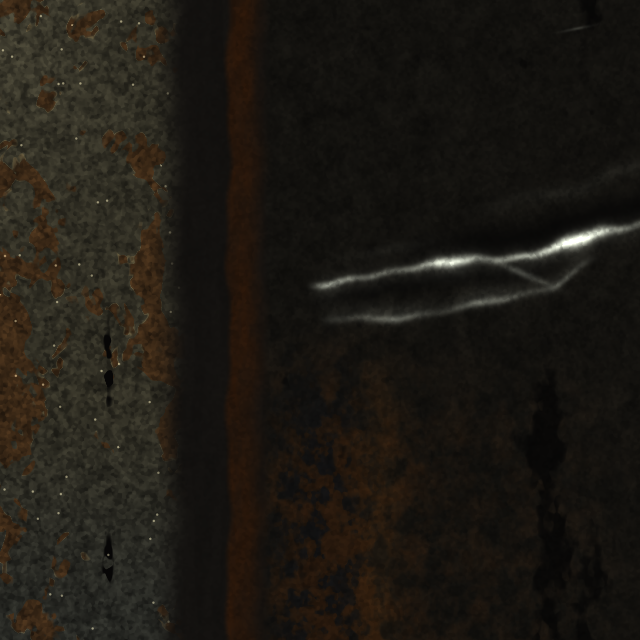
A WebGL 1 fragment shader for this texture:

```glsl
precision highp float;
// Weathered steel: a flaking, rust-spotted plate on the left, a dark groove and
// rusty seam beside it, and a sooty panel crossed by two shiny creases.
// Blended cellular noise drives rust, soot and grain; gaussians shape the creases.

uniform vec2 u_resolution;

const vec3 PLATE = vec3(0.215, 0.205, 0.158);
const vec3 PLATE_COOL = vec3(0.165, 0.172, 0.158);
const vec3 PLATE_RUST = vec3(0.235, 0.152, 0.077);
const vec3 GROOVE = vec3(0.073, 0.066, 0.058);
const vec3 SEAM = vec3(0.165, 0.088, 0.036);
const vec3 PANEL = vec3(0.071, 0.066, 0.054);
const vec3 PANEL_RUST = vec3(0.170, 0.098, 0.045);
const vec3 SOOT = vec3(0.026, 0.024, 0.022);
const vec3 SHINE = vec3(0.92, 0.95, 0.88);
const float PLATE_EDGE = 0.270;
const float SEAM_LEFT = 0.357;
const float SEAM_RIGHT = 0.416;

vec3 hash3(vec2 p) {
  vec3 q = vec3(dot(p, vec2(127.1, 311.7)), dot(p, vec2(269.5, 183.3)), dot(p, vec2(419.2, 371.9)));
  return fract(sin(q) * 43758.545);
}

// x: distance to nearest cell point, y: smoothly blended cell value, z: nearest cell value
vec3 cells(vec2 p) {
  vec2 base = floor(p), f = fract(p);
  float nearest = 9.0, id = 0.0, total = 0.0, weight = 0.0;
  for (int j = -1; j <= 1; j++) {
    for (int i = -1; i <= 1; i++) {
      vec2 g = vec2(float(i), float(j));
      vec3 h = hash3(base + g);
      vec2 d = g + h.xy - f;
      float d2 = dot(d, d), w = exp(-7.0 * d2);
      total += w * h.z;
      weight += w;
      if (d2 < nearest) { nearest = d2; id = h.z; }
    }
  }
  return vec3(sqrt(nearest), total / weight, id);
}

float layered(vec2 p) {
  return 0.5 * cells(p).y + 0.3 * cells(p * 2.3 + 7.1).y + 0.2 * cells(p * 5.1 + 3.7).y;
}

float bell(float x, float center, float width) {
  float t = (x - center) / width;
  return exp(-t * t);
}

float spot(vec2 p, vec2 center, vec2 radius) {
  vec2 t = (p - center) / radius;
  return exp(-dot(t, t));
}

float upperCrease(float x) {
  return 0.553 + 0.19 * (x - 0.495) - 0.016 * bell(x, 0.82, 0.075) + 0.0015 * sin(x * 95.0);
}

float lowerCrease(float x) {
  return 0.502 + 0.2 * max(x - 0.63, 0.0) + 0.032 * smoothstep(0.85, 0.93, x) + 0.0015 * sin(x * 70.0);
}

vec3 plate(vec2 p, float grain) {
  vec2 warped = p + 0.006 * vec2(sin(p.y * 61.0), sin(p.x * 73.0 + p.y * 20.0));
  float n = layered(warped * vec2(19.0, 15.0));
  float bias = 0.20 * spot(p, vec2(0.03, 0.76), vec2(0.07, 0.12))
    + 0.24 * spot(p, vec2(0.02, 0.44), vec2(0.085, 0.28))
    + 0.25 * spot(p, vec2(0.24, 0.48), vec2(0.035, 0.17))
    + 0.14 * spot(p, vec2(0.235, 0.25), vec2(0.03, 0.07))
    + 0.17 * spot(p, vec2(0.05, 0.02), vec2(0.06, 0.04))
    + 0.10 * spot(p, vec2(0.09, 0.90), vec2(0.06, 0.05));
  float level = n + bias - 0.68;
  float rust = smoothstep(-0.025, 0.025, level);
  vec3 col = mix(PLATE, PLATE_COOL, smoothstep(0.4, 0.0, p.y) * 0.8);
  col *= 0.86 + 0.24 * smoothstep(0.5, 1.0, p.y) * smoothstep(0.25, 0.0, p.x);
  col = mix(col, PLATE_RUST, rust * 0.85);
  col += vec3(0.10, 0.085, 0.05) * bell(level, -0.012, 0.011) * smoothstep(0.4, 0.7, cells(p * 40.0).y);
  col *= 0.55 + 0.9 * grain;
  // dark pits along one vertical line
  float pits = bell(p.x, 0.17, 0.009) * (bell(p.y, 0.435, 0.085) * 0.8 + bell(p.y, 0.13, 0.055));
  col = mix(col, SOOT, smoothstep(0.52, 0.68, pits * 0.5 + 0.55 * cells(p * vec2(90.0, 60.0)).y));
  // glinting flecks
  vec3 fleck = cells(p * 75.0);
  col += vec3(0.42, 0.40, 0.32) * step(0.965, fleck.z) * smoothstep(0.22, 0.05, fleck.x);
  return col;
}

vec3 panel(vec2 p, float grain) {
  float mottled = layered(p * vec2(34.0, 30.0));
  float low = smoothstep(0.53, 0.22, p.y);
  float rust = low * (bell(p.x, 0.52, 0.12) + 0.28 * bell(p.x, 0.78, 0.17));
  vec3 col = PANEL * (0.75 + 0.5 * mottled);
  col = mix(col, PANEL_RUST, clamp(rust * (0.25 + 2.2 * (mottled - 0.38)), 0.0, 0.8));
  col += vec3(0.045, 0.026, 0.006) * low * bell(p.x, 0.59, 0.035);
  float blue = low * bell(p.x, 0.50, 0.07) * smoothstep(0.52, 0.38, mottled);
  col = mix(col, vec3(0.062, 0.064, 0.070), blue * 0.8);
  float stain = bell(p.x, 0.855, 0.026) * smoothstep(0.56, 0.38, p.y)
    + bell(p.x, 0.925, 0.025) * (0.75 * smoothstep(0.6, 0.1, p.y) + 0.5 * smoothstep(0.8, 1.0, p.y));
  col = mix(col, SOOT, 0.85 * smoothstep(0.57, 0.75, stain * 0.42 + layered(p * vec2(22.0, 15.0)) * 0.75));
  return col * (0.76 + 0.48 * grain);
}

// Shadows and highlights of the two creases
vec3 creases(vec3 col, vec2 p, float grain) {
  float up = p.y - upperCrease(p.x), down = p.y - lowerCrease(p.x);
  float shade = bell(up, 0.028, 0.024) * smoothstep(0.56, 0.78, p.x)
    + 0.65 * bell(up, -0.025, 0.014) * smoothstep(0.47, 0.55, p.x) * smoothstep(0.92, 0.80, p.x);
  col = mix(col, SOOT, clamp(shade, 0.0, 1.0) * 0.8);
  float glint = 0.62 * bell(p.x, 0.705, 0.035) + 0.78 * bell(p.x, 0.905, 0.045)
    + 0.2 * bell(p.x, 0.515, 0.03) + 0.22 * bell(p.x, 0.83, 0.05) + 0.27;
  float start = smoothstep(0.475, 0.51, p.x);
  float width = 0.0055 + 0.004 * bell(p.x, 0.905, 0.05) + 0.002 * bell(p.x, 0.70, 0.05);
  float light = start * glint * (bell(up, 0.0, width) + 0.16 * bell(up, -0.004, 0.018));
  float lowerSpan = smoothstep(0.495, 0.53, p.x) * smoothstep(0.95, 0.86, p.x);
  light += lowerSpan * (0.19 + 0.08 * sin(p.x * 42.0 + 1.0)) * (bell(down, 0.0, 0.006) + 0.35 * bell(down, 0.008, 0.014));
  float bridge = p.y - (0.588 - 0.42 * (p.x - 0.78));
  light += 0.2 * bell(bridge, 0.0, 0.006) * bell(p.x, 0.82, 0.04);
  light += 0.035 * bell(up, 0.085 + 0.008 * sin(p.x * 40.0), 0.012) * smoothstep(0.65, 0.9, p.x);
  light += 0.035 * bell(up, 0.035, 0.009) * bell(p.x, 0.61, 0.06);
  light += 0.13 * bell(p.y, 0.955 + 0.2 * (p.x - 0.9), 0.0025) * bell(p.x, 0.9, 0.022);
  return col + SHINE * light * (0.72 + 0.5 * grain);
}

void main() {
  vec2 p = gl_FragCoord.xy / u_resolution;
  float grain = 0.55 * cells(p * 190.0).y + 0.45 * cells(p * 85.0 + 11.0).y;
  float streak = cells(p * vec2(75.0, 9.0)).y;
  float wobble = 0.003 * sin(p.y * 23.0) + 0.002 * sin(p.y * 57.0);

  vec3 groove = GROOVE * (0.82 + 0.2 * grain + 0.15 * streak);
  float plateMask = 1.0 - smoothstep(PLATE_EDGE - 0.035, PLATE_EDGE + 0.025, p.x + wobble);
  vec3 col = mix(groove, plate(p, grain), plateMask);
  col = mix(col, panel(p, grain), smoothstep(SEAM_RIGHT - 0.01, SEAM_RIGHT + 0.01, p.x));
  float seam = smoothstep(SEAM_LEFT - 0.006, SEAM_LEFT + 0.006, p.x + wobble)
    * (1.0 - smoothstep(SEAM_RIGHT - 0.035, SEAM_RIGHT + 0.008, p.x + wobble));
  float seamWear = 0.45 + 0.65 * layered(p * vec2(38.0, 14.0));
  col = mix(col, SEAM * (0.8 + 0.4 * grain), seam * clamp(seamWear, 0.0, 1.0));
  col = creases(col, p, grain);
  gl_FragColor = vec4(clamp(col, 0.0, 1.0), 1.0);
}
```
